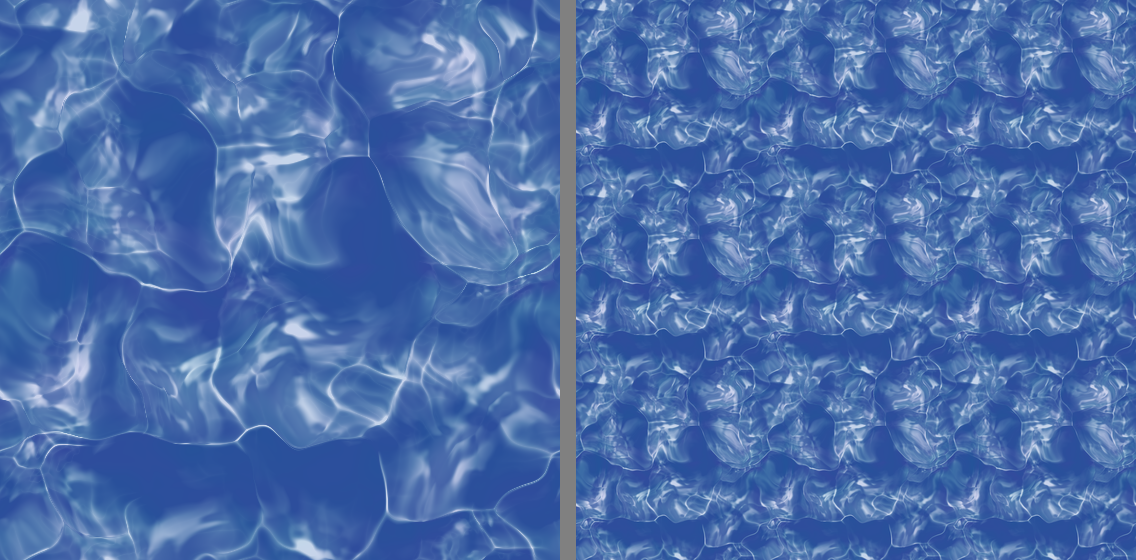
Left: one tile. Right: repeated 3 by 3.
This texture is drawn by a three.js fragment shader. Its source:

```glsl
// Glossy blue ice foam: three sizes of soft domes give a slope field, which
// bends a noise of reflected light; pale rims trace the creases between domes.
// Every cell and noise lattice wraps at a whole number, so the square tiles.

varying vec2 vUv;

const vec3 DEEP_BLUE = vec3(0.17, 0.31, 0.61);
const vec3 MID_BLUE  = vec3(0.34, 0.49, 0.70);
const vec3 PALE_ICE  = vec3(0.78, 0.83, 0.92);
const vec3 TINT      = vec3(0.07, -0.04, 0.02); // violet one way, teal the other
const float MID_TONE = 0.35;                    // tone at which MID_BLUE sits

const float LARGE_CELLS  = 4.0;
const float MEDIUM_CELLS = 9.0;
const float SMALL_CELLS  = 17.0;
const float GLINT_CELLS  = 10.0; // reflected patches across the canvas
const float BEND         = 0.7;  // how far slopes shift the reflections
const float BASE_TONE    = 0.25;
const float GLINT_TONE   = 0.92;
const float RIM_TONE     = 0.42;
const vec2 LIT_SLOPE     = vec2(0.05, 0.35); // the lower middle of a dome shines

vec2 hash2(vec2 p) {
  vec3 q = fract(p.xyx * vec3(0.1031, 0.1030, 0.0973));
  q += dot(q, q.yzx + 33.33);
  return fract((q.xx + q.yz) * q.zy);
}

// Dot product of a random lattice gradient with the offset to it.
float corner(vec2 cell, vec2 offset, float period, float seed) {
  return dot(hash2(mod(cell, period) + seed) * 2.0 - 1.0, offset);
}

// Wrapping gradient noise around 0.5.
float noise(vec2 uv, float period, float seed) {
  vec2 i = floor(uv * period), f = fract(uv * period);
  vec2 s = f * f * f * (f * (f * 6.0 - 15.0) + 10.0);
  vec2 e = vec2(1.0, 0.0);
  float low = mix(corner(i, f, period, seed),
                  corner(i + e, f - e, period, seed), s.x);
  float high = mix(corner(i + e.yx, f - e.yx, period, seed),
                   corner(i + 1.0, f - 1.0, period, seed), s.x);
  return 0.5 + mix(low, high, s.y);
}

float fbm(vec2 uv, float period, float seed) {
  return 0.7 * noise(uv, period, seed)
       + 0.3 * noise(uv, period * 2.0, seed + 17.0);
}

vec2 wobble(vec2 uv, float period, float seed) {
  return vec2(noise(uv, period, seed), noise(uv, period, seed + 41.0)) - 0.5;
}

// Domes of random radius: xy is the surface slope, z the crease strength.
vec3 domes(vec2 uv, float period, float sharpness, float seed) {
  vec2 p = uv * period, cell = floor(p);
  vec2 slope = vec2(0.0);
  float total = 0.0, strongest = 0.0;
  for (int y = -2; y <= 2; y++) {
    for (int x = -2; x <= 2; x++) {
      vec2 c = cell + vec2(float(x), float(y));
      vec2 id = mod(c, period) + seed;
      vec2 d = p - c - 0.1 - 0.8 * hash2(id);
      float size = 0.5 * hash2(id + 61.0).x;
      float w = exp(sharpness * (size - dot(d, d) + 0.2));
      slope -= 2.0 * d * w;
      total += w;
      strongest = max(strongest, w);
    }
  }
  return vec3(slope / total, min(1.0, 2.0 * (1.0 - strongest / total)));
}

// One where a dome turns to the light, falling to zero at its flanks.
float facing(vec2 slope, float focus) {
  vec2 away = slope - LIT_SLOPE;
  return exp(-focus * dot(away, away));
}

void main() {
  // Bend the plane so that domes become irregular.
  vec2 uv = vUv + 0.1 * wobble(vUv, 5.0, 3.0) + 0.026 * wobble(vUv, 14.0, 9.0);

  // Small bubbles gather in crumpled clumps.
  float clump = smoothstep(0.4, 0.62, fbm(vUv, 4.0, 23.0));
  vec3 large = domes(uv, LARGE_CELLS, 45.0, 5.0);
  vec3 medium = domes(uv, MEDIUM_CELLS, 24.0, 12.0);
  vec3 small = domes(uv, SMALL_CELLS, 11.0, 31.0);
  vec2 slope = large.xy + medium.xy * mix(0.25, 0.8, clump)
             + small.xy * mix(0.05, 0.32, clump);

  // Reflected light seen through the slopes.
  vec2 bent = uv - slope * BEND / GLINT_CELLS;
  float glint = smoothstep(0.41, 0.74, fbm(bent, GLINT_CELLS, 47.0));
  float dome = facing(large.xy, 2.4);
  float bubble = facing(medium.xy + 0.4 * small.xy, 1.8);
  float lit = mix(dome, 0.3 * dome + 0.8 * bubble, clump);

  // Fine wisps and broken rims.
  float wisp = pow(max(0.0, 1.0 - abs(2.0 * fbm(bent, 9.0, 71.0) - 1.0)), 8.0);
  float broken = smoothstep(0.42, 0.72, noise(uv, 8.0, 83.0));
  float rims = large.z * broken
             + medium.z * broken * mix(0.1, 0.9, clump)
             + small.z * 0.25 * clump * broken;

  float tone = BASE_TONE + 0.4 * (fbm(bent, 6.0, 97.0) - 0.5)
             + 0.05 * slope.y - 0.22 * (1.0 - dome) + 0.14 * (clump - 0.4)
             + GLINT_TONE * glint * lit
             + RIM_TONE * rims + 0.08 * wisp * mix(0.3, 1.0, clump);
  tone = clamp(tone, 0.0, 1.0);

  vec3 color = mix(DEEP_BLUE, MID_BLUE, min(tone / MID_TONE, 1.0));
  color = mix(color, PALE_ICE, max(0.0, (tone - MID_TONE) / (1.0 - MID_TONE)));
  color += TINT * (fbm(bent, 5.0, 113.0) - 0.5);
  gl_FragColor = vec4(color, 1.0);
}
```
